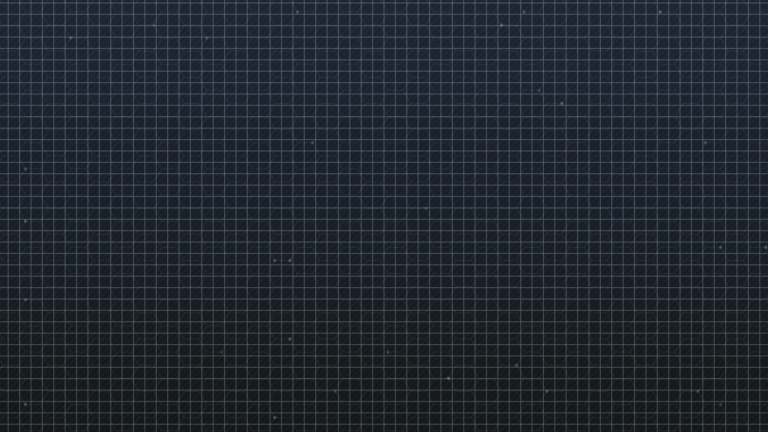
Give the GLSL for this pattern, as a WebGL 2 fragment shader.

```glsl
#version 300 es
precision highp float;
// Dark blue-grey panel: fine square grid over faint hexagons, diagonal hatching and sparse nodes.

uniform vec2 u_resolution;
out vec4 fragColor;

// Lengths are fractions of the canvas height, measured from its centre.
const float GRID_CELL = 0.02636;
const vec2 GRID_ORIGIN = vec2(0.0, -0.0076);
const float GRID_WIDTH = 0.0029;
const float HEX_RADIUS = 0.03498;
const vec2 HEX_ORIGIN = vec2(-0.6551, 0.3514);
const float HEX_WIDTH = 0.0026;
const float HATCH_SPACING = 0.0118;
const float HATCH_WIDTH = 0.0035;
const float NODE_RADIUS = 0.0034;
const float NODE_SHARE = 0.035;

const vec3 TOP_COLOR = vec3(0.115, 0.140, 0.195);
const vec3 MIDDLE_COLOR = vec3(0.097, 0.119, 0.150);
const vec3 BOTTOM_COLOR = vec3(0.080, 0.095, 0.099);
const vec3 GRID_LIGHT = vec3(0.135, 0.146, 0.150);
const vec3 HEX_LIGHT = vec3(0.040, 0.046, 0.048);
const vec3 HATCH_LIGHT = vec3(0.016, 0.018, 0.020);
const vec3 NODE_LIGHT = vec3(0.220, 0.235, 0.240);

const float HALF_SQRT3 = 0.866025;
const float PI = 3.14159;

float hash(vec2 p) {
    vec3 q = fract(vec3(p.xyx) * 0.1031);
    q += dot(q, q.yzx + 33.33);
    return fract((q.x + q.y) * q.z);
}

// Share of a pixel covered by a line whose centre is d away.
float lineCoverage(float d, float width, float pixel) {
    float h = 0.5 * width;
    return (clamp(d + 0.5 * pixel, -h, h) - clamp(d - 0.5 * pixel, -h, h)) / pixel;
}

// Distance to the nearest of evenly spaced parallel lines.
float repeatDistance(float x, float spacing) {
    return abs(fract(x / spacing + 0.5) - 0.5) * spacing;
}

// Centre of the flat-topped hexagon that holds p.
vec2 hexCenter(vec2 p) {
    vec2 period = HEX_RADIUS * vec2(3.0, 2.0 * HALF_SQRT3);
    vec2 a = round(p / period) * period;
    vec2 b = (floor(p / period) + 0.5) * period;
    return distance(p, a) < distance(p, b) ? a : b;
}

float hexEdgeDistance(vec2 q) {
    q = abs(q);
    return HEX_RADIUS * HALF_SQRT3 - max(q.y, dot(q, vec2(HALF_SQRT3, 0.5)));
}

// Small lights on a random few of the hexagon corners.
float nodes(vec2 p, vec2 center, float pixel) {
    float light = 0.0;
    for (int i = 0; i < 6; i++) {
        float angle = float(i) * PI / 3.0;
        vec2 corner = center + HEX_RADIUS * vec2(cos(angle), sin(angle));
        vec2 key = round(corner / (HEX_RADIUS * vec2(0.5, HALF_SQRT3)));
        float lit = step(hash(key + 211.0), NODE_SHARE);
        float strength = mix(0.45, 1.0, hash(key + 57.0));
        float soft = max(pixel, 0.5 * NODE_RADIUS);
        float disc = 1.0 - smoothstep(NODE_RADIUS - soft, NODE_RADIUS + soft, distance(p, corner));
        light = max(light, lit * strength * disc);
    }
    return light;
}

void main() {
    float pixel = 1.0 / u_resolution.y;
    vec2 p = (gl_FragCoord.xy - 0.5 * u_resolution) * pixel;

    // Vertical gradient
    float height = p.y + 0.5;
    vec3 color = mix(BOTTOM_COLOR, MIDDLE_COLOR, smoothstep(0.0, 0.5, height));
    color = mix(color, TOP_COLOR, smoothstep(0.4, 1.0, height));

    // Diagonal hatching
    float diagonal = (p.x - p.y) * sqrt(0.5);
    color += HATCH_LIGHT * lineCoverage(repeatDistance(diagonal, HATCH_SPACING), HATCH_WIDTH, pixel);

    // Hexagons, each a little fainter or brighter
    vec2 h = p - HEX_ORIGIN;
    vec2 center = hexCenter(h);
    float fade = mix(0.6, 1.1, hash(round(center / (HEX_RADIUS * vec2(1.5, HALF_SQRT3))) + 97.0));
    color += HEX_LIGHT * fade * lineCoverage(hexEdgeDistance(h - center), HEX_WIDTH, pixel);

    // Square grid, brighter where lines cross
    vec2 g = p - GRID_ORIGIN;
    float columns = lineCoverage(repeatDistance(g.x, GRID_CELL), GRID_WIDTH, pixel);
    float rows = lineCoverage(repeatDistance(g.y, GRID_CELL), GRID_WIDTH, pixel);
    color += GRID_LIGHT * (columns + rows - 0.4 * columns * rows);

    // Nodes
    color += NODE_LIGHT * nodes(h, center, pixel);

    fragColor = vec4(color, 1.0);
}
```
